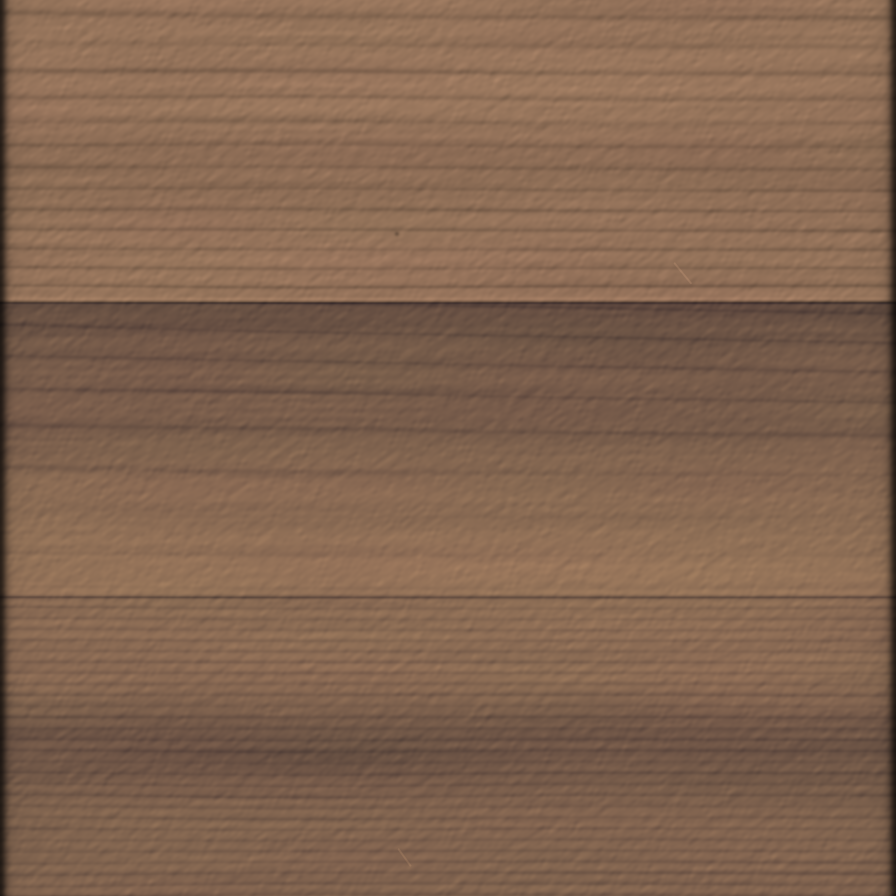
This texture is drawn by a three.js fragment shader. Its source:

```glsl
// Three stacked wooden boards with horizontal grain, dark seams and shaded sides.
// Each board has a tone profile and its own ring spacing; embossed diagonal
// noise gives the rough fibre surface, and stretched noise the fine streaks.
#define SEAM_HIGH 0.6625
#define SEAM_LOW 0.3340
#define SEAM_SOFT 0.0014
#define GRAIN_WIDTH 0.0028
#define GRAIN_DEPTH 0.095
#define RELIEF 0.085
#define STREAKS 0.035
#define SIDE_WIDTH 0.0075
#define WOOD_TINT vec3(1.0, 0.772, 0.607)

varying vec2 vUv;

float hash(vec2 p) {
  vec3 q = fract(vec3(p.xyx) * 0.1031);
  q += dot(q, q.yzx + 33.33);
  return fract((q.x + q.y) * q.z);
}

float noise(vec2 p) {
  vec2 i = floor(p), f = fract(p);
  f = f * f * (3.0 - 2.0 * f);
  return mix(mix(hash(i), hash(i + vec2(1, 0)), f.x),
             mix(hash(i + vec2(0, 1)), hash(i + vec2(1, 1)), f.x), f.y);
}

float bell(float x) { return exp(-x * x); }

float blob(vec2 p, vec2 center, vec2 size) {
  vec2 d = (p - center) / size;
  return exp(-dot(d, d));
}

// Fibre height, short lumps leaning along a rising diagonal
float fibre(vec2 p) {
  vec2 q = vec2(0.82 * p.x + 0.57 * p.y, 0.82 * p.y - 0.57 * p.x);
  return 0.6 * noise(q * vec2(75.0, 140.0) + 40.0)
       + 0.4 * noise(q * vec2(150.0, 230.0) + 90.0);
}

// Dark ring lines at whole phases, with a soft shade above each
float rings(float phase, float spacing, float seed, float x) {
  float id = floor(phase + 0.5);
  float d = phase - id;
  float core = bell(d * spacing / GRAIN_WIDTH);
  float shade = bell(d / (d < 0.0 ? 0.24 : 0.12));
  float strength = mix(0.55, 1.0, hash(vec2(id + 20.0, seed)));
  strength *= 0.75 + 0.4 * noise(vec2(x * 4.0, id * 7.3 + seed));
  return strength * (0.65 * core + 0.35 * shade);
}

float segment(vec2 p, vec2 a, vec2 b) {
  vec2 ab = b - a;
  float h = clamp(dot(p - a, ab) / dot(ab, ab), 0.0, 1.0);
  return 1.0 - smoothstep(0.0003, 0.0018, length(p - a - ab * h));
}

// Board tones; v runs down each board from 0 to 1
float topBoard(vec2 p, float v, float wave) {
  float s = v - 0.054 + wave - 0.022 * (p.x - 0.5) * (1.0 - v);
  float tone = 0.588 + 0.02 * bell((v - 0.31) / 0.12);
  tone -= 0.03 * bell((v - 0.53) / 0.17);
  return tone - GRAIN_DEPTH * rings(10.06 * s + 3.73 * s * s, 0.025, 3.0, p.x);
}

float middleBoard(vec2 p, float v, float wave) {
  float s = v - 0.11 + wave - 0.066 * (p.x - 0.5) * (1.0 - v);
  float tone = mix(0.425, 0.475, smoothstep(0.0, 0.25, v));
  tone += 0.065 * smoothstep(0.38, 0.65, v) + 0.05 * smoothstep(0.6, 1.0, v);
  tone -= 0.035 * blob(p, vec2(0.71, 0.61), vec2(0.15, 0.020));
  float fade = mix(1.0, 0.6, smoothstep(0.4, 0.7, v));
  float phase = 8.43 * s + 0.3 * sin(6.28 * s);
  return tone - 0.8 * GRAIN_DEPTH * fade * rings(phase, 0.039, 11.0, p.x);
}

float lowBoard(vec2 p, float v, float wave) {
  float tone = 0.56 - 0.055 * smoothstep(0.25, 0.45, v);
  tone -= 0.055 * bell((v - 0.5) / 0.15);
  tone -= 0.025 * blob(p, vec2(0.40, 0.155), vec2(0.17, 0.022));
  tone += 0.015 * bell((v - 0.8) / 0.15);
  return tone - 0.75 * GRAIN_DEPTH * rings(27.0 * (v + wave), 0.0123, 23.0, p.x);
}

void main() {
  vec2 p = vUv;
  float wave = 0.012 * (noise(vec2(p.x * 3.0, p.y * 9.0)) - 0.5);
  float high = p.y - SEAM_HIGH, low = p.y - SEAM_LOW;
  float upper = smoothstep(-SEAM_SOFT, SEAM_SOFT, high);
  float lower = 1.0 - smoothstep(-SEAM_SOFT, SEAM_SOFT, low);

  // Boards
  float tone = middleBoard(p, -high / (SEAM_HIGH - SEAM_LOW), wave);
  tone = mix(tone, topBoard(p, (1.0 - p.y) / (1.0 - SEAM_HIGH), wave), upper);
  tone = mix(tone, lowBoard(p, -low / SEAM_LOW, wave), lower);

  // Streaks, blotches and embossed fibres
  tone += STREAKS * (noise(vec2(p.x * 3.0, p.y * 190.0)) - 0.5);
  tone += 0.018 * (noise(p * vec2(6.0, 14.0) + 7.0) - 0.5);
  tone += RELIEF * (fibre(p) - fibre(p + vec2(-0.002, 0.003)));

  // Seams: lit lip above, thin dark gap, soft shadow below
  tone += 0.045 * bell((high - 0.004) / 0.0022);
  tone -= 0.15 * bell(high / 0.0020);
  tone -= 0.035 * (1.0 - upper) * exp(min(high, 0.0) / 0.012);
  tone -= 0.12 * bell(low / 0.0023);
  tone -= 0.025 * lower * exp(min(low, 0.0) / 0.007);

  // Small scratches and a knot speck
  tone += 0.07 * segment(p, vec2(0.753, 0.706), vec2(0.771, 0.684));
  tone += 0.07 * segment(p, vec2(0.445, 0.052), vec2(0.458, 0.034));
  tone -= 0.16 * blob(p, vec2(0.443, 0.739), vec2(0.0028));

  // Wood tint with slight hue drift, then side shading
  vec3 color = tone * WOOD_TINT;
  color.g += 0.008 * (noise(p * vec2(5.0, 24.0) + 50.0) - 0.5);
  color.b += 0.12 * (0.53 - tone) * (1.0 - upper);
  float side = min(p.x, 1.0 - p.x) / SIDE_WIDTH;
  color *= 1.0 - 0.62 * bell(side) - 0.10 * exp(-side * 0.5);
  gl_FragColor = vec4(color, 1.0);
}
```
